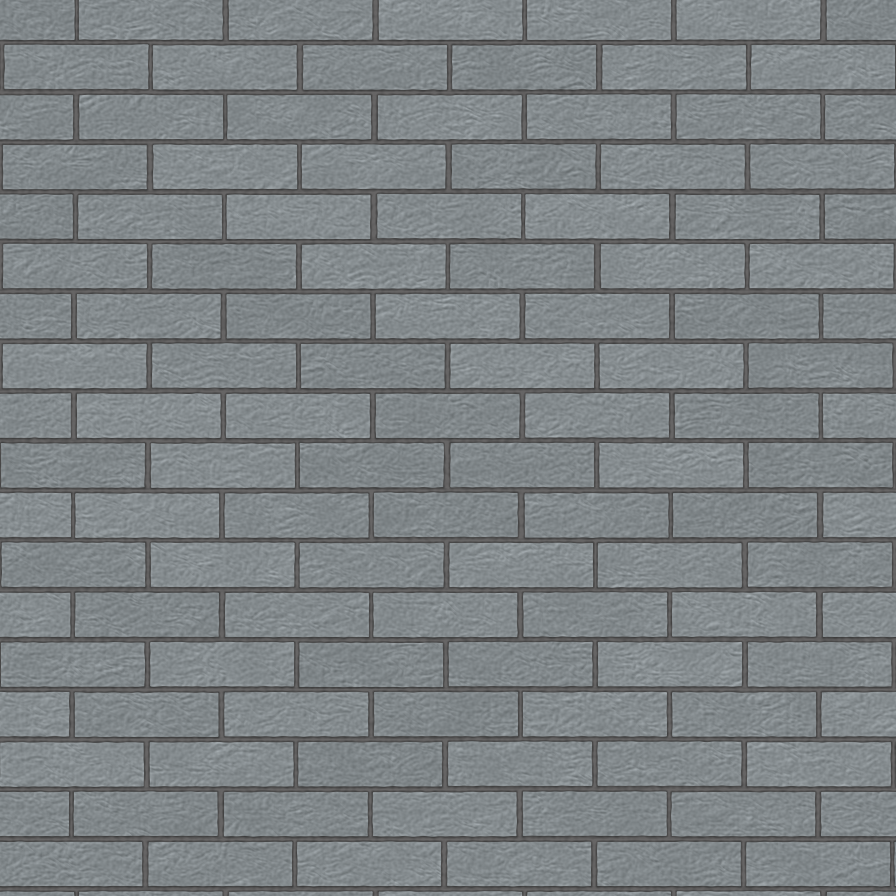
This texture is drawn by a WebGL 2 fragment shader. Its source:

```glsl
#version 300 es
precision highp float;
// Grey clinker wall in running bond: 6 bricks across, 18 courses high.
// Each brick is a rounded box with small placement errors; its crinkled face
// is embossed from wrapping gradient noise, so the wall tiles on all sides.

uniform vec2 u_resolution;
out vec4 fragColor;

const vec2 BRICKS = vec2(6.0, 18.0);
const float BED_OFFSET = 0.15;      // height of the first bed joint, in courses
const float JOINT_HALF = 0.0031;
const float CORNER = 0.0010;
const vec3 STONE_DARK = vec3(0.425, 0.450, 0.460);
const vec3 STONE_LIGHT = vec3(0.600, 0.628, 0.642);
const vec3 MORTAR_DARK = vec3(0.235, 0.235, 0.235);
const vec3 MORTAR_LIGHT = vec3(0.385, 0.380, 0.380);

// Two random values in 0..1 from a non-negative lattice cell
vec2 hash2(vec2 cell) {
    uvec2 v = uvec2(cell) * 1664525u + 1013904223u;
    v.x += v.y * 1664525u;
    v.y += v.x * 1664525u;
    v ^= v >> 16u;
    v.x += v.y * 1664525u;
    v.y += v.x * 1664525u;
    v ^= v >> 16u;
    return vec2(v & 65535u) / 65535.0;
}

// Slope at a wrapped lattice corner, projected on the offset from it
float cornerSlope(vec2 corner, vec2 offset, vec2 cells) {
    float angle = 6.28318 * hash2(mod(corner, cells)).x;
    return dot(vec2(cos(angle), sin(angle)), offset);
}

// Gradient noise, about -0.7..0.7, repeating once per canvas
float wrapNoise(vec2 p, vec2 cells, vec2 seed) {
    vec2 q = p * cells + seed;
    vec2 i = floor(q), f = q - i;
    vec2 u = f * f * f * (f * (f * 6.0 - 15.0) + 10.0);
    vec2 e = vec2(1.0, 0.0);
    float low = mix(cornerSlope(i, f, cells),
                    cornerSlope(i + e.xy, f - e.xy, cells), u.x);
    float high = mix(cornerSlope(i + e.yx, f - e.yx, cells),
                     cornerSlope(i + e.xx, f - e.xx, cells), u.x);
    return mix(low, high, u.y);
}

// Height of the creased face: bent veins stretched along the brick
float crinkle(vec2 p, vec2 seed) {
    float bend = wrapNoise(p, vec2(30.0, 42.0), seed);
    float vein = abs(wrapNoise(p, vec2(54.0, 108.0), seed + 1.2 * bend));
    float crease = abs(wrapNoise(p, vec2(118.0, 186.0), seed + bend));
    return vein + 0.6 * crease;
}

float roundedBox(vec2 p, vec2 halfSize, float radius) {
    vec2 d = abs(p) - halfSize + radius;
    return length(max(d, 0.0)) + min(max(d.x, d.y), 0.0) - radius;
}

// Stone colour from embossed creases, soft patches and fine grain
vec3 stoneColor(vec2 p, vec2 seed, float brickTone, float edge) {
    vec2 lightStep = vec2(-0.0006, 0.0011);
    float relief = crinkle(p - lightStep, seed) - crinkle(p + lightStep, seed);
    float patches = wrapNoise(p, vec2(20.0, 34.0), seed);
    float grain = wrapNoise(p, vec2(230.0, 250.0), seed);
    float tone = 0.5 + relief * (0.75 + 0.7 * patches) + 0.14 * patches
               + 0.38 * grain + 0.16 * (brickTone - 0.5);
    tone += 0.12 * smoothstep(-0.003, -0.001, edge);
    return mix(STONE_DARK, STONE_LIGHT, clamp(tone, -0.3, 1.3));
}

// Recessed mortar: dark beside the brick and in the shadow below it
vec3 mortarColor(vec2 p, float edge, float underBrick) {
    float grain = wrapNoise(p, vec2(170.0, 190.0), vec2(0.0));
    float tone = smoothstep(-0.0004, JOINT_HALF, edge) + 0.12;
    tone += 0.45 * grain - 0.22 * underBrick;
    return mix(MORTAR_DARK, MORTAR_LIGHT, clamp(tone, 0.0, 1.1));
}

void main() {
    vec2 uv = gl_FragCoord.xy / u_resolution;
    float pixel = 1.0 / min(u_resolution.x, u_resolution.y);

    // Running bond with a slight sideways drift from course to course
    float level = uv.y * BRICKS.y - BED_OFFSET;
    float course = mod(floor(level), BRICKS.y);
    float drift = mix(-0.004, 0.002, course / (BRICKS.y - 1.0));
    float along = (uv.x - drift) * BRICKS.x + 0.5 * mod(course, 2.0);
    vec2 id = vec2(mod(floor(along), BRICKS.x), course);
    vec2 local = (fract(vec2(along, level)) - 0.5) / BRICKS;

    // Brick outline with small errors of placement and rough edges
    vec2 nudge = (hash2(id + 40.0) - 0.5) * vec2(0.0018, 0.0009);
    vec2 halfSize = 0.5 / BRICKS - JOINT_HALF;
    float wobble = 0.0008 * wrapNoise(uv, vec2(90.0, 90.0), vec2(0.0));
    float edge = roundedBox(local - nudge, halfSize, CORNER) + wobble;

    vec2 seed = 64.0 * hash2(id + 80.0);
    vec3 stone = stoneColor(uv, seed, hash2(id + 120.0).x, edge);
    float underBrick = smoothstep(0.0, 0.001, -local.y - halfSize.y);
    vec3 mortar = mortarColor(uv, edge, underBrick);

    float cover = smoothstep(-0.6 * pixel, 0.6 * pixel, edge);
    fragColor = vec4(mix(stone, mortar, cover), 1.0);
}
```
